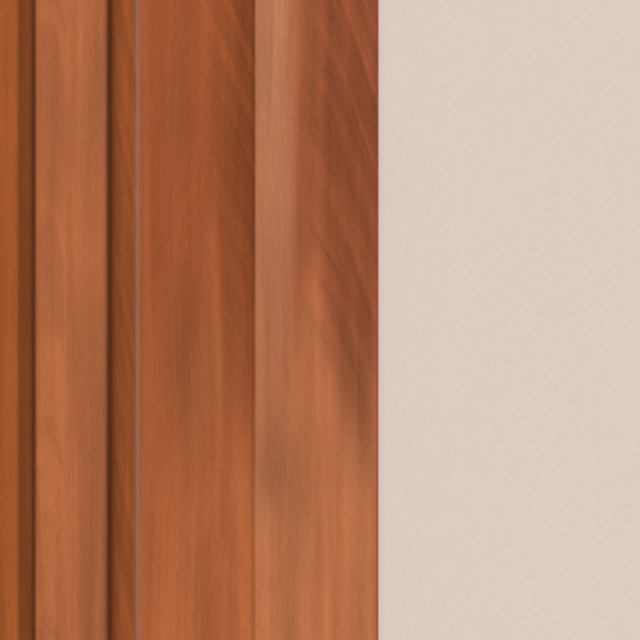
Give the GLSL for this texture, as a three.js fragment shader.

```glsl
varying vec2 vUv;

float hash(vec2 p) {
  vec3 q = fract(vec3(p.xyx) * 0.1031);
  q += dot(q, q.yzx + 33.33);
  return fract((q.x + q.y) * q.z);
}

float noise(vec2 p) {
  vec2 i = floor(p), f = fract(p);
  f = f * f * (3.0 - 2.0 * f);
  return mix(mix(hash(i), hash(i + vec2(1, 0)), f.x),
             mix(hash(i + vec2(0, 1)), hash(i + vec2(1, 1)), f.x), f.y);
}

float fbm(vec2 p) {
  float sum = 0.0, gain = 0.5;
  for (int i = 0; i < 4; i++) {
    sum += gain * noise(p);
    p = p * 2.03 + 17.0;
    gain *= 0.5;
  }
  return sum / 0.9375;
}

// Soft band between two vertical lines
float band(float x, float a, float b, float blur) {
  return smoothstep(a - blur, a + blur, x) * (1.0 - smoothstep(b - blur, b + blur, x));
}

float ridge(float x, float center, float width) {
  float d = (x - center) / width;
  return exp(-d * d);
}

// Pale tongue of heartwood that widens downward from its apex
float flame(vec2 p, vec2 apex, float spread) {
  float halfWidth = max(apex.y - p.y, 0.0) * spread;
  return smoothstep(-0.015, 0.02, halfWidth - abs(p.x - apex.x)) * smoothstep(0.0, 0.08, apex.y - p.y);
}

// Rings sweep down to the right above the flame
float sweep(vec2 p, float startX) {
  float d = max(p.x - startX, 0.0);
  float field = p.y + 1.0 * d + 9.0 * d * d + 0.03 * fbm(p * vec2(14.0, 5.0));
  return fbm(vec2(field * 34.0, p.x * 5.0)) - 0.5;
}

vec3 leftBoards(vec2 p) {
  vec3 color = mix(vec3(0.62, 0.33, 0.17), vec3(0.67, 0.39, 0.24), band(p.x, 0.055, 0.168, 0.003));
  color = mix(color, vec3(0.58, 0.31, 0.16), band(p.x, 0.172, 0.215, 0.003));
  color *= 1.0 - 0.24 * band(p.x, 0.028, 0.054, 0.004);
  color *= 1.0 - 0.08 * band(p.x, 0.123, 0.168, 0.006) * smoothstep(0.75, 0.3, p.y);

  // Nested arches along the narrow boards
  float arch = p.y + 90.0 * pow(p.x - 0.072, 2.0) + 0.02 * noise(p * 20.0);
  color *= 1.0 + 0.1 * (noise(vec2(arch * 26.0, p.x * 9.0)) - 0.5) * band(p.x, 0.056, 0.1, 0.006);
  float slant = noise(vec2((p.y + 5.0 * p.x) * 28.0, 4.0)) - 0.5;
  return color * (1.0 + 0.11 * slant * band(p.x, 0.18, 0.215, 0.004));
}

vec3 middleBoard(vec2 p) {
  vec3 color = mix(vec3(0.65, 0.36, 0.21), vec3(0.62, 0.33, 0.19), smoothstep(0.25, 0.6, p.y));
  float shade = smoothstep(0.31, 0.39, p.x) * smoothstep(0.2, 0.6, p.y);
  color = mix(color, vec3(0.52, 0.27, 0.15), shade * 0.85);
  color = mix(color, vec3(0.67, 0.38, 0.23), 0.6 * flame(p, vec2(0.328, 0.7), 0.12));
  color *= 1.0 - 0.1 * ridge(p.x, 0.285, 0.025) * ridge(p.y, 0.42, 0.16);
  float rings = sweep(p, 0.29) * smoothstep(0.29, 0.35, p.x) * smoothstep(0.35, 0.65, p.y);
  float arch = p.y + 70.0 * pow(p.x - 0.347, 2.0);
  float lowerRings = (noise(vec2(arch * 35.0, 2.0)) - 0.5) * smoothstep(0.25, 0.1, p.y) * ridge(p.x, 0.347, 0.03);
  return color * (1.0 + 0.25 * rings + 0.12 * lowerRings);
}

vec3 rightBoard(vec2 p) {
  vec3 color = mix(vec3(0.71, 0.43, 0.28), vec3(0.65, 0.37, 0.24), smoothstep(0.15, 0.6, p.y));
  float shade = smoothstep(0.45, 0.54, p.x + 0.02 * noise(p * 9.0)) * smoothstep(0.32, 0.58, p.y);
  color = mix(color, vec3(0.56, 0.3, 0.19), shade * 0.85);
  float paleEdge = band(p.x, 0.39, 0.455, 0.016);
  color = mix(color, vec3(0.75, 0.49, 0.35), paleEdge * mix(0.3, 0.85, smoothstep(0.3, 0.85, p.y)));
  color = mix(color, vec3(0.73, 0.44, 0.28), 0.75 * flame(p, vec2(0.488, 0.64), 0.16));
  color *= 1.0 - 0.12 * ridge(p.x, 0.43, 0.04) * ridge(p.y, 0.27, 0.07);
  color *= 1.0 - 0.12 * ridge(p.x, 0.55 + 0.15 * (0.45 - p.y), 0.014) * ridge(p.y, 0.4, 0.12);
  float rings = sweep(p, 0.46) * smoothstep(0.45, 0.52, p.x) * smoothstep(0.28, 0.6, p.y);
  return color * (1.0 + 0.28 * rings);
}

void main() {
  vec2 p = vUv;

  // Boards from left to right
  vec3 wood = mix(leftBoards(p), middleBoard(p), smoothstep(0.214, 0.222, p.x));
  wood = mix(wood, rightBoard(p), smoothstep(0.396, 0.401, p.x));

  // Long fibres, broad mottling and fine pores
  float drift = 0.012 * noise(p * vec2(4.0, 3.0));
  float fibre = fbm(vec2((p.x + drift) * 75.0, p.y * 2.2)) - 0.5;
  float mottle = fbm(p * vec2(18.0, 5.0) + 31.0) - 0.5;
  float pores = noise(p * vec2(260.0, 90.0)) - 0.5;
  wood *= 1.0 + 0.2 * fibre + 0.14 * mottle + 0.035 * pores;

  // Joints and the pale blue gap
  wood *= 1.0 - 0.3 * ridge(p.x, 0.053, 0.004);
  wood *= 1.0 - 0.42 * ridge(p.x, 0.171, 0.006);
  wood *= 1.0 - 0.12 * band(p.x, 0.172, 0.188, 0.008);
  wood *= 1.0 - 0.1 * ridge(p.x, 0.396, 0.004);
  wood = mix(wood, vec3(0.57, 0.45, 0.43), 0.7 * ridge(p.x, 0.215, 0.0035));
  wood = mix(wood, vec3(0.7, 0.38, 0.22), 0.35 * ridge(p.x, 0.228, 0.005));
  wood = mix(wood, vec3(0.58, 0.25, 0.17), 0.6 * ridge(p.x, 0.59, 0.003));

  // Plain wall with faint grain
  vec3 wall = mix(vec3(0.865, 0.79, 0.755), vec3(0.875, 0.8, 0.755), smoothstep(0.59, 0.85, p.x));
  wall += 0.014 * (noise(p * 190.0) - 0.5) + 0.012 * (fbm(p * 7.0) - 0.5);
  wall = mix(wall, vec3(0.83, 0.76, 0.75), 0.5 * ridge(p.x, 0.596, 0.004));

  gl_FragColor = vec4(mix(wood, wall, smoothstep(0.589, 0.5935, p.x)), 1.0);
}
```
